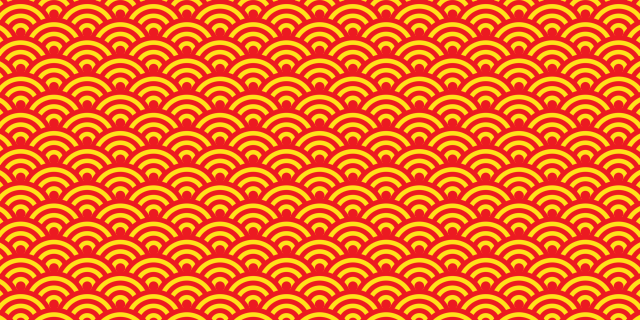
A Shadertoy shader for this pattern:

```glsl
// Overlapping fan-shaped wave scales: three yellow arcs each, on red.

// Soft inside mask of a signed distance; px is the size of one pixel.
float inside(float dist, float px) {
    return smoothstep(0.7 * px, -0.7 * px, dist);
}

// Yellow amount at radius r of a unit scale: three evenly spaced rings.
float rings(float r, float px) {
    float band = r * 7.0 - 1.5;
    float nearest = 2.0 * clamp(round(band * 0.5), 0.0, 2.0);
    return inside(abs(band - nearest) / 7.0 - 0.069, px);
}

void mainImage(out vec4 fragColor, in vec2 fragCoord) {
    // One unit is the radius of a scale
    float scaleRadius = 0.1038;
    vec2 p = (fragCoord / iResolution.y - vec2(0.999, 0.502)) / scaleRadius;
    float px = 1.0 / (iResolution.y * scaleRadius);

    float rowStep = 0.5458;
    float baseRow = floor(p.y / rowStep);
    float yellow = 0.0;

    // Paint rows from back (upper) to front (lower)
    for (int i = 2; i >= -1; i--) {
        float row = baseRow + float(i);
        float shift = mod(row, 2.0);
        vec2 local = vec2(mod(p.x - shift + 1.0, 2.0) - 1.0, p.y - row * rowStep);
        float r = length(local);
        yellow = mix(yellow, rings(r, px), inside(r - 1.0, px));
    }

    vec3 color = mix(vec3(0.925, 0.10, 0.13), vec3(1.0, 0.885, 0.10), yellow);
    fragColor = vec4(color, 1.0);
}
```
